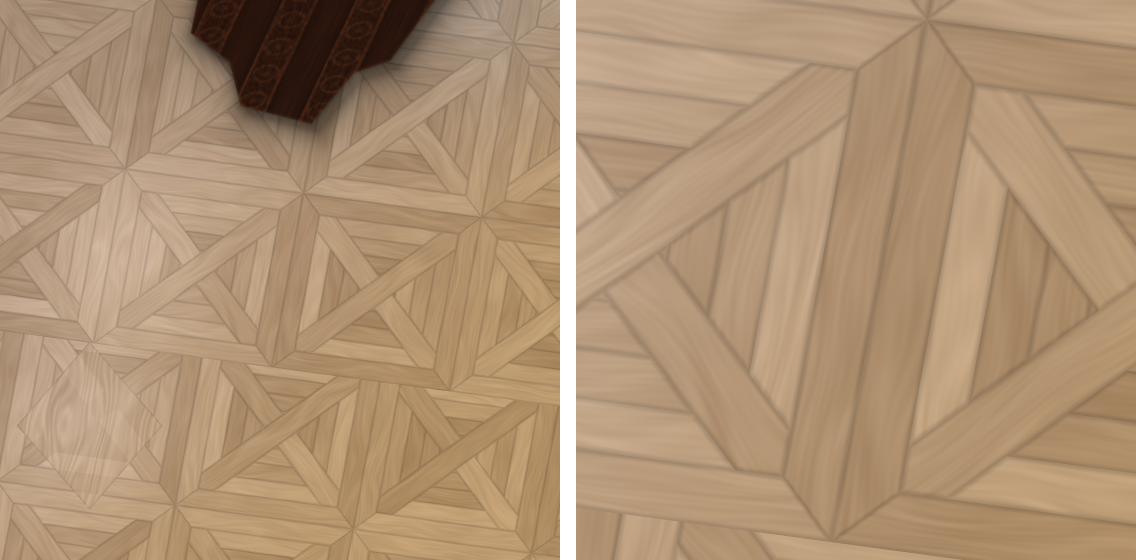
Left, the full canvas; right, a detail of the centre.
A Shadertoy shader for this texture:

```glsl
// Tilted oak parquet of framed, cross-braced squares under a dark carved furniture foot.

float hash(vec2 p) { return fract(sin(dot(p, vec2(127.1, 311.7))) * 43758.5); }

float bell(float x, float sharpness) { return exp(-sharpness * x * x); }

// Gradient noise, roughly -0.7 to 0.7
float slope(vec2 cell, vec2 f) {
    float angle = 6.2832 * hash(cell);
    return dot(vec2(cos(angle), sin(angle)), f);
}

float noise(vec2 p) {
    vec2 i = floor(p), f = p - i, w = f * f * f * (f * (f * 6.0 - 15.0) + 10.0);
    vec2 e = vec2(1, 0);
    return mix(mix(slope(i, f), slope(i + e, f - e), w.x),
               mix(slope(i + e.yx, f - e.yx), slope(i + 1.0, f - 1.0), w.x), w.y);
}

// g.x runs along the board, g.y across it
vec3 woodColor(vec2 g, float seed, float tone, float figure) {
    g += seed * vec2(17.0, 9.0);
    float bend = noise(g * vec2(3.0, 9.0));
    float fine = noise(vec2(g.x * 7.0, g.y * 95.0 + bend * 4.0));
    float broad = noise(vec2(g.x * 2.5, g.y * 24.0 + bend * 3.0));
    float rings = sin(g.y * 170.0 + bend * 16.0) * smoothstep(0.0, 0.5, bend + figure);
    tone += 0.24 * fine + 0.35 * broad + rings * (0.06 + 0.2 * figure);
    return mix(vec3(0.63, 0.505, 0.37), vec3(0.765, 0.645, 0.505), tone);
}

vec3 floorColor(vec2 p) {
    // Sheared lattice; the lower rows are staggered
    vec2 q = inverse(mat2(0.318, -0.043, 0.057, 0.311)) * (p - vec2(0.224, 0.698));
    if (q.y < -1.0) q += vec2(0.39, -0.155);
    vec2 cell = floor(q), c = q - cell - 0.5, m = abs(c);
    float a = max(m.x, m.y), d1 = c.x - c.y, d2 = c.x + c.y;
    bool upright = m.x > m.y;
    float side = upright ? step(0.0, c.x) : 2.0 + step(0.0, c.y);
    vec2 g = upright ? c.yx : c;
    float id = side, joint, bias = 0.0, figure = 0.0;
    if (a > 0.39) {                        // mitred frame
        joint = min(min(a - 0.39, 0.5 - a), abs(m.x - m.y));
    } else if (abs(d1) < 0.088) {          // unbroken diagonal
        g = vec2(d2, d1) * 0.707;
        id = 4.0;
        joint = min((0.088 - abs(d1)) * 0.7, 0.39 - a);
        bias = -0.05;
    } else if (abs(d2) < 0.088) {          // diagonal in two halves
        g = vec2(d1, d2) * 0.707;
        id = 5.0 + step(0.0, d1);
        joint = min(min(0.088 - abs(d2), abs(d1) - 0.088) * 0.7, 0.39 - a);
        bias = 0.08;
    } else {                               // strips filling the triangles
        float strip = floor((0.39 - a) / 0.095), f = fract((0.39 - a) / 0.095);
        id = 8.0 + side * 4.0 + strip;
        joint = min(min(f, 1.0 - f) * 0.095, min(abs(d1), abs(d2)) * 0.7 - 0.062);
        bias = strip < 0.5 ? 0.18 : -0.1;
    }
    // One worn, strongly figured lozenge
    vec2 r = p - vec2(0.16, 0.24);
    float lozenge = 1.0 - abs(r.x) / 0.13 - abs(r.y) / 0.15;
    if (lozenge > 0.0) {
        g = vec2(r.y + 0.2 * r.x, r.x - 0.2 * r.y) * 3.0;
        id = 40.0;
        joint = lozenge * 0.3;
        figure = 0.5;
    }
    float seed = hash(cell + id * vec2(3.7, 1.9));
    vec3 col = woodColor(g, seed, 0.2 + 0.6 * seed + bias, figure);
    col *= 1.0 - 0.13 * (1.0 - smoothstep(0.0, 0.011, joint));
    // Uneven room light: cool sheen to the left and top, warm at lower right
    float warm = smoothstep(-0.5, 0.7, p.x - p.y);
    col *= mix(vec3(0.985, 1.01, 1.1), vec3(1.0, 0.985, 0.92), warm);
    col *= mix(1.02, 0.94, smoothstep(0.6, 1.0, p.y));
    col += vec3(0.08, 0.09, 0.11) * bell(length(r), 55.0);
    col += vec3(0.08, 0.085, 0.09) * bell(distance(p, vec2(0.25, 0.54)), 40.0);
    return col + vec3(0.0, 0.025, 0.06) * bell(distance(p, vec2(0.87, 1.0)), 25.0);
}

// Signed distance to the star-shaped foot
float footDistance(vec2 p) {
    vec2 v[8] = vec2[8](vec2(0.365, 1.06), vec2(0.341, 0.941), vec2(0.41, 0.889), vec2(0.43, 0.811),
                        vec2(0.556, 0.779), vec2(0.632, 0.87), vec2(0.697, 0.892), vec2(0.82, 1.06));
    float d = 1e3, s = 1.0;
    for (int i = 0, j = 7; i < 8; j = i, i++) {
        vec2 e = v[j] - v[i], w = p - v[i];
        d = min(d, length(w - e * clamp(dot(w, e) / dot(e, e), 0.0, 1.0)));
        bvec3 k = bvec3(p.y >= v[i].y, p.y < v[j].y, e.x * w.y > e.y * w.x);
        if (all(k) || all(not(k))) s = -s;
    }
    return s * d;
}

vec3 footColor(vec2 p, float d) {
    // Slanted facets alternate between carved panels and plain hollows
    float s = (p.x - 0.475 * (p.y - 0.78) - 0.27) / 0.13, f = fract(s), carved = step(f, 0.5);
    vec2 o = vec2(f * 4.0 - 1.0, (fract(p.y / 0.048 + floor(s) * 0.4) - 0.5) * 2.2);
    float relief = 0.6 * (bell(length(o) - 0.65, 80.0) + bell(length(o), 25.0));
    relief += 0.7 * bell(abs(o.x) - 0.88, 90.0) - 0.25;
    float grain = noise(vec2(s * 45.0, p.y * 12.0)) + noise(p * 130.0) * carved;
    vec3 col = mix(vec3(0.13, 0.065, 0.04), vec3(0.19, 0.095, 0.055), carved);
    col += vec3(0.11, 0.06, 0.03) * carved * relief;
    col *= 1.0 + 0.3 * grain - 0.25 * (1.0 - carved) * sin(f * 6.2832);
    return col + vec3(0.06, 0.035, 0.02) * smoothstep(-0.006, 0.0, d);
}

vec3 scene(vec2 p) {
    float d = footDistance(p), shade = footDistance(p + vec2(-0.012, 0.014));
    vec3 ground = floorColor(p) * (1.0 - 0.42 * exp(-38.0 * max(shade, 0.0)) - 0.2 * exp(-130.0 * max(d, 0.0)));
    return mix(footColor(p, d), ground, smoothstep(-0.0015, 0.0015, d));
}

void mainImage(out vec4 fragColor, in vec2 fragCoord) {
    vec3 col = vec3(0);
    for (int i = 0; i < 4; i++)  // four samples soften every joint
        col += scene((fragCoord + vec2(i & 1, i >> 1) * 0.5 - 0.25) / iResolution.xy);
    fragColor = vec4(col / 4.0, 1);
}
```
